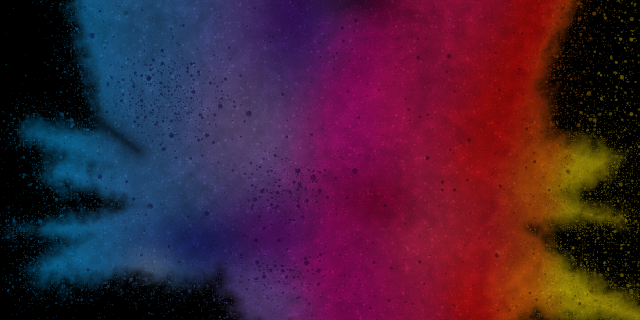
Write a Shadertoy shader that draws this background.

```glsl
// A burst of coloured powder on black: tapered plumes are joined into one
// silhouette, roughened by gradient noise, tinted from cyan through magenta
// to yellow, then covered with jittered grains of dust at several sizes.

vec2 hash2(vec2 cell) {
    vec3 q = fract(cell.xyx * vec3(0.1031, 0.1030, 0.0973));
    q += dot(q, q.yzx + 33.33);
    return fract((q.xx + q.yz) * q.zy);
}

float gradientNoise(vec2 p) {
    vec2 i = floor(p), f = fract(p), u = f * f * (3.0 - 2.0 * f);
    vec2 e = vec2(0.0, 1.0);
    float a = dot(hash2(i) * 2.0 - 1.0, f);
    float b = dot(hash2(i + e.yx) * 2.0 - 1.0, f - e.yx);
    float c = dot(hash2(i + e.xy) * 2.0 - 1.0, f - e.xy);
    float d = dot(hash2(i + e.yy) * 2.0 - 1.0, f - e.yy);
    return mix(mix(a, b, u.x), mix(c, d, u.x), u.y);
}

float fbm(vec2 p) {
    float sum = 0.0, amp = 1.0;
    for (int i = 0; i < 5; i++) {
        sum += amp * gradientNoise(p);
        p = mat2(1.6, 1.2, -1.2, 1.6) * p + 7.3;
        amp *= 0.55;
    }
    return sum;
}

// Distance to a capsule whose radius runs from ra to rb
float plume(vec2 p, vec2 a, vec2 b, float ra, float rb) {
    vec2 ab = b - a;
    float h = clamp(dot(p - a, ab) / dot(ab, ab), 0.0, 1.0);
    return length(p - a - ab * h) - mix(ra, rb, h);
}

float join(float a, float b) {
    float h = max(0.03 - abs(a - b), 0.0) / 0.03;
    return min(a, b) - h * h * 0.0075;
}

float glow(vec2 p, vec2 centre, vec2 size) {
    vec2 q = (p - centre) / size;
    return exp(-dot(q, q));
}

// Round grains, one per cell, present with the given chance
float grains(vec2 p, float scale, float chance) {
    vec2 g = p * scale, cell = floor(g);
    vec2 jitter = hash2(cell), pick = hash2(cell + 91.7);
    float radius = mix(0.15, 0.42, pick.y * pick.y), aa = 0.7 * scale / iResolution.y;
    float dist = length(fract(g) - mix(vec2(radius), vec2(1.0 - radius), jitter));
    return step(pick.x, chance) * (1.0 - smoothstep(radius - aa, radius + aa, dist));
}

float silhouette(vec2 p) {
    float d = plume(p, vec2(0.72, 0.62), vec2(1.40, 0.62), 0.42, 0.32);
    d = join(d, plume(p, vec2(0.62, 0.68), vec2(0.44, 1.04), 0.36, 0.23));
    d = join(d, plume(p, vec2(0.80, 1.00), vec2(1.60, 1.00), 0.25, 0.15));
    d = join(d, plume(p, vec2(0.60, 0.48), vec2(0.10, 0.58), 0.17, 0.03));
    d = join(d, plume(p, vec2(0.60, 0.40), vec2(0.18, 0.46), 0.15, 0.06));
    d = join(d, plume(p, vec2(0.60, 0.30), vec2(0.06, 0.28), 0.16, 0.02));
    d = join(d, plume(p, vec2(0.60, 0.30), vec2(0.15, 0.16), 0.20, 0.05));
    d = join(d, plume(p, vec2(0.95, 0.22), vec2(1.50, 0.13), 0.30, 0.23));
    d = join(d, plume(p, vec2(1.30, 0.60), vec2(1.70, 1.02), 0.37, 0.13));
    d = join(d, plume(p, vec2(1.45, 0.42), vec2(1.87, 0.49), 0.22, 0.07));
    d = join(d, plume(p, vec2(1.50, 0.40), vec2(1.94, 0.31), 0.14, 0.02));
    return join(d, plume(p, vec2(1.45, 0.20), vec2(2.00, 0.01), 0.20, 0.05));
}

// Hues from left to right, then local hazes
vec3 powderColour(vec2 p, float n) {
    float x = p.x + 0.05 * n;
    float warm = x - 0.30 * max(p.y - 0.4, 0.0) * smoothstep(1.2, 1.6, x);
    float cool = x - 0.16 * smoothstep(0.6, 1.0, p.y);
    vec3 c = mix(vec3(0.03, 0.38, 0.56), vec3(0.12, 0.27, 0.43), smoothstep(0.12, 0.50, x));
    c = mix(c, vec3(0.25, 0.19, 0.40), smoothstep(0.48, 0.82, x));
    c = mix(c, vec3(0.49, 0.02, 0.31), smoothstep(0.78, 1.05, cool));
    c = mix(c, vec3(0.50, 0.05, 0.20), smoothstep(1.10, 1.35, warm));
    c = mix(c, vec3(0.53, 0.03, 0.03), smoothstep(1.30, 1.48, warm));
    c = mix(c, vec3(0.56, 0.24, 0.02), smoothstep(1.50, 1.66, warm));
    c = mix(c, vec3(0.52, 0.46, 0.02), smoothstep(1.65, 1.80, warm));
    c = mix(c, vec3(0.34, 0.27, 0.42), 0.75 * glow(p, vec2(0.77, 0.60), vec2(0.20, 0.22)));
    c = mix(c, vec3(0.16, 0.03, 0.28), 0.85 * glow(p, vec2(0.92, 0.97), vec2(0.13, 0.22)));
    c = mix(c, vec3(0.06, 0.08, 0.32), 0.80 * glow(p, vec2(0.64, 0.24), vec2(0.18, 0.09)));
    c = mix(c, vec3(0.24, 0.02, 0.28), 0.75 * glow(p, vec2(0.85, 0.27), vec2(0.14, 0.12)));
    c = mix(c, vec3(0.30, 0.20, 0.40), 0.75 * glow(p, vec2(0.83, 0.04), vec2(0.13, 0.10)));
    c = mix(c, vec3(0.33, 0.38, 0.48), 0.60 * glow(p, vec2(0.47, 0.15), vec2(0.08, 0.07)));
    c = mix(c, vec3(0.54, 0.12, 0.20), 0.65 * glow(p, vec2(1.38, 0.30), vec2(0.20, 0.20)));
    return mix(c, vec3(0.43, 0.00, 0.15), 0.70 * glow(p, vec2(1.19, 0.37), vec2(0.11, 0.08)));
}

void mainImage(out vec4 fragColor, in vec2 fragCoord) {
    vec2 p = fragCoord / iResolution.y;
    float broad = fbm(p * 4.0), fine = fbm(p * 24.0 + broad);
    float d = silhouette(p) + 0.05 * broad + 0.035 * fine;
    vec3 powder = powderColour(p, broad + 0.3 * fine);

    // Soft body with folds and shadowed creases
    vec3 col = powder * (1.0 + 0.20 * broad + 0.16 * fine);
    float crease = plume(p, vec2(0.24, 0.67), vec2(0.43, 0.53), 0.01, 0.0);
    col *= 1.0 - 0.6 * exp(-max(crease, 0.0) / 0.025);
    col *= 1.0 - 0.55 * glow(p, vec2(1.14, 1.02), vec2(0.13, 0.09));
    col *= 1.0 - smoothstep(-0.07, 0.025, d);

    // Dark clumps and pale flecks on the body
    float clump = glow(p, vec2(0.88, 0.41), vec2(0.12, 0.08))
                + glow(p, vec2(0.53, 0.69), vec2(0.13, 0.12))
                + 0.7 * glow(p, vec2(0.88, 0.14), vec2(0.15, 0.06));
    float inside = 1.0 - smoothstep(-0.06, 0.0, d);
    for (int i = 0; i < 3; i++) {
        float scale = 45.0 * exp2(float(i) * 0.9);
        float dark = grains(p + 3.1, scale, 0.30 * clump + 0.01);
        float pale = grains(p + 5.7, scale * 2.0, 0.08 + 0.15 * max(fine, 0.0));
        col = mix(col, powder * vec3(0.45, 0.3, 0.6), 0.7 * dark * inside);
        col += pale * inside * (0.10 * powder + 0.03);
    }

    // Dust thrown past the edge, widest on the right
    float spread = exp(-abs(d) / 0.035);
    float drift = 0.08 * smoothstep(1.65, 1.82, p.x);
    for (int i = 0; i < 4; i++) {
        float scale = 60.0 * exp2(float(i) * 0.65);
        float chance = (0.10 + 0.10 * float(i)) * spread + drift;
        float dust = grains(p + float(i) * 2.3, scale, chance);
        col = mix(col, powder * (0.75 + 0.4 * fine), 0.75 * dust);
    }
    fragColor = vec4(clamp(col, 0.0, 1.0), 1.0);
}
```
